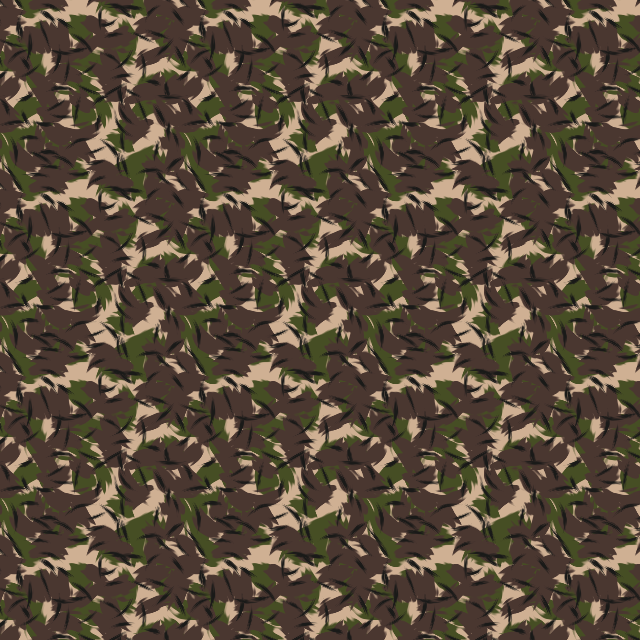
This pattern is drawn by a WebGL 2 fragment shader. Its source:

```glsl
#version 300 es
precision highp float;

uniform vec2 u_resolution;
out vec4 fragColor;

#define TILES 3.5        // pattern repeats across the canvas
#define SOFTNESS 0.0036  // edge width in canvas units
#define LEAN -0.5        // mean stroke angle
#define SPREAD 2.6       // range of stroke angles
#define RAGGED 0.75      // dry-brush fraying
#define WOBBLE 0.55      // large outline irregularity

const vec3 SAND  = vec3(0.81, 0.69, 0.575);
const vec3 GREEN = vec3(0.275, 0.305, 0.14);
const vec3 BROWN = vec3(0.292, 0.215, 0.19);
const vec3 BLACK = vec3(0.10, 0.10, 0.095);

vec2 hash2(vec2 p) {
    vec3 h = fract(p.xyx * vec3(0.1031, 0.1030, 0.0973));
    h += dot(h, h.yzx + 33.33);
    return fract((h.xx + h.yz) * h.zy);
}

// Gradient noise, roughly -0.7 to 0.7
float cornerSlope(vec2 corner, vec2 offset) {
    return dot(hash2(corner) * 2.0 - 1.0, offset);
}

float gradientNoise(vec2 p) {
    vec2 i = floor(p), f = p - i;
    vec2 u = f * f * f * (f * (f * 6.0 - 15.0) + 10.0);
    vec2 e = vec2(0.0, 1.0);
    return mix(mix(cornerSlope(i, f), cornerSlope(i + e.yx, f - e.yx), u.x),
               mix(cornerSlope(i + e.xy, f - e.xy), cornerSlope(i + 1.0, f - 1.0), u.x), u.y);
}

// Distance to one frayed, slightly bent brush mark
float brushMark(vec2 p, vec2 size, float angle, float bend, vec2 seed) {
    float c = cos(angle), s = sin(angle);
    vec2 q = vec2(c * p.x + s * p.y, c * p.y - s * p.x);
    q.y += bend * q.x * q.x;
    q /= size;
    float fray = RAGGED * gradientNoise(q * vec2(0.8, 2.4) + seed);
    float wobble = WOBBLE * gradientNoise(q * 1.3 + seed.yx + 17.0);
    return size.y * (length(q) - 1.0 + fray + wobble);
}

// Coverage of a layer of marks scattered on a wrapping grid
float brushLayer(vec2 uv, float cells, vec2 size, float salt) {
    vec2 p = uv * TILES * cells;
    vec2 home = floor(p);
    float nearest = 1.0;
    for (int y = -2; y <= 2; y++) {
        for (int x = -2; x <= 2; x++) {
            vec2 cell = home + vec2(x, y);
            vec2 id = mod(cell, cells) + salt;
            vec2 place = hash2(id);
            vec2 look = hash2(id + 51.7);
            vec2 markSize = size * (0.75 + 0.5 * hash2(id + 93.1));
            vec2 offset = p - cell - place;
            if (length(offset) > 2.0 * markSize.x) continue;
            float angle = LEAN + (look.x - 0.5) * SPREAD;
            float bend = (look.y - 0.5) * 0.9;
            nearest = min(nearest, brushMark(offset, markSize, angle, bend, look * 90.0));
        }
    }
    float pixel = 1.0 / min(u_resolution.x, u_resolution.y);
    float halfEdge = 0.5 * max(SOFTNESS, 1.5 * pixel) * TILES * cells;
    return 1.0 - smoothstep(-halfEdge, halfEdge, nearest);
}

void main() {
    vec2 uv = gl_FragCoord.xy / min(u_resolution.x, u_resolution.y);

    // Paint from the ground up
    vec3 color = SAND;
    color = mix(color, GREEN, brushLayer(uv, 6.0, vec2(0.58, 0.33), 11.0));
    color = mix(color, BROWN, brushLayer(uv, 7.0, vec2(0.62, 0.36), 137.0));
    color = mix(color, BLACK, brushLayer(uv, 9.0, vec2(0.42, 0.085), 271.0));

    fragColor = vec4(color, 1.0);
}
```
